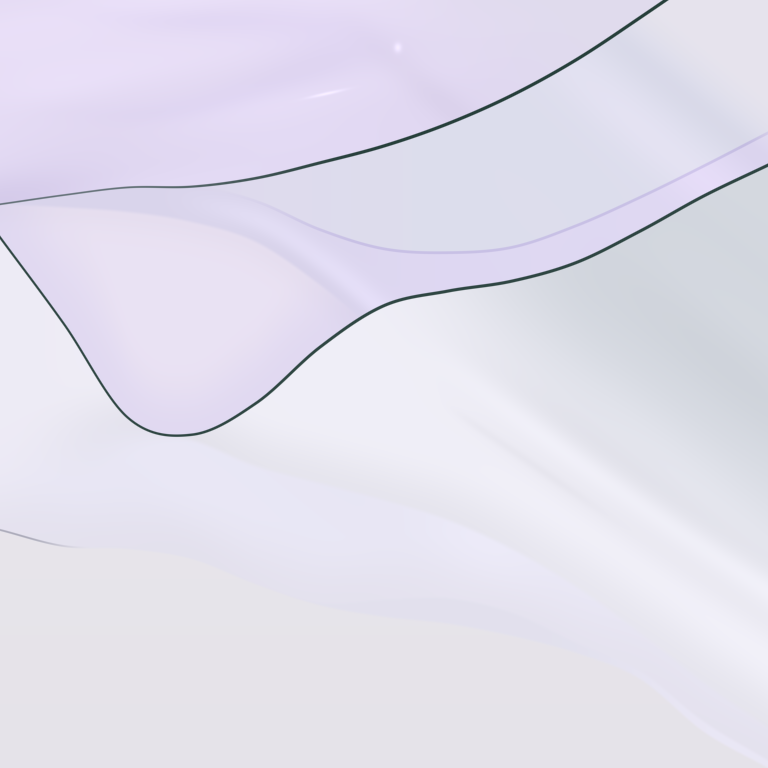
This background is drawn by a Shadertoy shader. Its source:

```glsl
// Signed distance above a smooth curve through 13 evenly spaced heights
float above(vec2 p, float k[13]) {
    float t = clamp(p.x, 0.0, 0.9999) * 12.0;
    int i = int(t);
    float f = fract(t);
    float b = k[i], c = k[i + 1];
    float a = i > 0 ? k[i - 1] : 2.0 * b - c;
    float d = i < 11 ? k[i + 2] : 2.0 * c - b;
    float m = 0.5 * (c - a), n = 0.5 * (d - b);
    float q = 3.0 * (c - b) - 2.0 * m - n;
    float r = 2.0 * (b - c) + m + n;
    float height = b + f * (m + f * (q + f * r));
    float slope = 12.0 * (m + f * (2.0 * q + 3.0 * f * r));
    return (p.y - height) / sqrt(1.0 + slope * slope);
}

float fill(float d, float soft) {
    float w = soft + 0.7 / iResolution.y;
    return smoothstep(-w, w, d);
}

float stroke(float d, float halfWidth) {
    float w = 0.8 / iResolution.y;
    return 1.0 - smoothstep(halfWidth - w, halfWidth + w, abs(d));
}

float glow(float d, float width) {
    return exp(-d * d / (width * width));
}

float hash(vec2 p) {
    return fract(sin(dot(p, vec2(127.1, 311.7))) * 43758.5);
}

float noise(vec2 p) {
    vec2 i = floor(p), f = fract(p);
    f = f * f * (3.0 - 2.0 * f);
    vec2 e = vec2(0, 1);
    return mix(mix(hash(i), hash(i + e.yx), f.x),
               mix(hash(i + e.xy), hash(i + e.yy), f.x), f.y);
}

void mainImage(out vec4 fragColor, in vec2 fragCoord) {
    vec2 p = fragCoord / iResolution.xy;

    // Distances to the sheet edges
    float top = above(p, float[13](.734, .746, .756, .757, .768, .788, .810, .839, .876, .922, .977, 1.035, 1.098));
    float veil = above(p, float[13](.691, .578, .456, .434, .475, .548, .602, .621, .634, .658, .699, .745, .785));
    float inner = above(p, float[13](.733, .743, .753, .758, .738, .701, .676, .671, .678, .706, .743, .784, .827));
    float fold = above(p, float[13](.734, .730, .724, .711, .685, .629, .560, .499, .438, .378, .320, .263, .208));
    float cloth = above(p, float[13](.375, .414, .440, .427, .393, .371, .349, .323, .285, .236, .176, .111, .052));
    float hem = above(p, float[13](.310, .289, .286, .273, .240, .212, .197, .188, .172, .150, .116, .047, .0));
    float lip = above(p, float[13](.310, .289, .286, .273, .240, .215, .219, .221, .202, .163, .126, .060, .010));

    // Diagonal coordinate and drifting folds
    float across = dot(p, vec2(0.63, 0.77));
    float along = dot(p, vec2(0.77, -0.63));
    float drift = noise(vec2(across * 16.0, along * 2.5)) - 0.5;

    // Plain ground
    vec3 col = mix(vec3(0.898, 0.888, 0.912), vec3(0.910, 0.900, 0.922), p.y * 2.0);

    // Lower skirt with its turned lip
    vec3 under = mix(vec3(0.885, 0.880, 0.930), vec3(0.915, 0.905, 0.960), smoothstep(0.7, 0.95, p.x));
    col = mix(col, under, fill(hem, 0.0015));
    vec3 skirt = mix(vec3(0.896, 0.886, 0.935), vec3(0.912, 0.905, 0.960), smoothstep(0.0, 0.09, lip));
    skirt += 0.012 * drift + 0.012 * glow(length(p - vec2(0.62, 0.27)), 0.08);
    col = mix(col, skirt, fill(lip, 0.002));
    float hemFade = 1.0 - smoothstep(0.03, 0.12, p.x);
    col = mix(col, vec3(0.62, 0.62, 0.68), 0.8 * hemFade * stroke(hem, 0.0012));

    // White cloth turning grey green on the right
    vec3 white = mix(vec3(0.900, 0.896, 0.930), vec3(0.938, 0.934, 0.967), smoothstep(-0.005, 0.075, cloth));
    white -= 0.035 * glow(length((p - vec2(0.12, 0.415)) * vec2(0.7, 1.6)), 0.09);
    white = mix(white, vec3(0.930, 0.920, 0.960), 1.0 - smoothstep(0.0, 0.22, p.x));
    float shade = smoothstep(-0.03, 0.22, fold) * smoothstep(0.38, 0.78, p.x);
    white = mix(white, vec3(0.822, 0.838, 0.868), shade);
    float streaks = smoothstep(0.52, 0.75, p.x);
    white += streaks * (0.022 * drift + 0.018 * glow(fold - 0.02, 0.014)
           - 0.022 * glow(fold + 0.016, 0.022) - 0.014 * glow(fold - 0.05, 0.018));
    float ridge = p.y - 0.452 + 0.68 * (p.x - 0.61);
    white -= 0.018 * glow(ridge, 0.007) * smoothstep(0.57, 0.63, p.x) * (1.0 - smoothstep(0.7, 0.85, p.x));
    float clothSoft = 0.003 + 0.07 * (1.0 - smoothstep(0.08, 0.26, p.x));
    col = mix(col, white, fill(cloth, clothSoft));

    // Lavender veil, its fold and its inner band
    vec3 pink = mix(vec3(0.880, 0.850, 0.945), vec3(0.915, 0.885, 0.952), smoothstep(0.0, 0.10, veil));
    pink -= 0.015 * glow(fold, 0.025);
    vec3 band = mix(vec3(0.852, 0.832, 0.922), vec3(0.872, 0.845, 0.948), smoothstep(0.3, 0.6, p.x));
    band += 0.035 * glow(fold - 0.025, 0.018) * smoothstep(0.2, 0.35, p.x);
    band -= 0.02 * glow(fold - 0.008, 0.012) * smoothstep(0.25, 0.42, p.x);
    vec3 blue = mix(vec3(0.872, 0.855, 0.930), vec3(0.864, 0.866, 0.926), smoothstep(0.25, 0.6, p.x));
    vec3 sheet = mix(pink, band, fill(fold, 0.002));
    sheet = mix(sheet, blue, fill(inner, 0.002) * smoothstep(0.2, 0.35, p.x));
    float innerFade = smoothstep(0.27, 0.48, p.x);
    sheet = mix(sheet, vec3(0.755, 0.720, 0.885), 0.75 * innerFade * stroke(inner, 0.0018));
    float right = smoothstep(0.55, 0.85, p.x);
    sheet += right * (vec3(0.026, 0.016, 0.020) * glow(across - 1.165, 0.035)
           - 0.020 * glow(across - 1.235, 0.028) + 0.012 * drift);
    sheet = mix(sheet, vec3(0.903, 0.892, 0.928), smoothstep(1.235, 1.31, across));
    col = mix(col, sheet, fill(veil, 0.0));

    // Upper sheet with soft swirls
    vec3 lilac = mix(vec3(0.883, 0.848, 0.950), vec3(0.908, 0.870, 0.965), smoothstep(0.0, 0.20, top));
    lilac -= vec3(0.045, 0.050, 0.030) * glow(top, 0.04) * (1.0 - smoothstep(0.0, 0.2, p.x));
    vec2 leaf = (p - vec2(0.02, 0.93)) / vec2(0.42, 0.067);
    float swirl = length(leaf + vec2(0.0, 0.25 * sin(p.x * 9.0)));
    lilac -= vec3(0.020, 0.022, 0.008) * glow(swirl - 1.0, 0.22) * smoothstep(0.0, 0.3, p.x);
    lilac += 0.022 * (noise(vec2(p.x * 4.0 + p.y * 3.0, p.y * 24.0 - p.x * 5.0)) - 0.5);
    lilac = mix(lilac, vec3(0.878, 0.858, 0.930), smoothstep(1.02, 1.24, across));
    lilac -= 0.022 * glow(across - 1.03, 0.022) * smoothstep(0.4, 0.58, p.x);
    col = mix(col, lilac, fill(top, 0.0));

    // Small glints
    col += 0.09 * glow(length((p - vec2(0.518, 0.938)) * vec2(1.3, 1.0)), 0.006);
    vec2 glint = p - vec2(0.425, 0.878);
    col += 0.08 * glow(glint.y - 0.22 * glint.x, 0.002) * glow(glint.x, 0.022);

    // Dark green rims
    vec3 rim = vec3(0.12, 0.22, 0.20);
    float weight = smoothstep(0.1, 0.5, p.x);
    col = mix(col, rim, mix(0.62, 0.96, weight) * stroke(top, mix(0.0011, 0.0021, weight)));
    col = mix(col, rim, 0.92 * stroke(veil, mix(0.0014, 0.0020, weight)));

    fragColor = vec4(clamp(col, 0.0, 1.0), 1.0);
}
```
